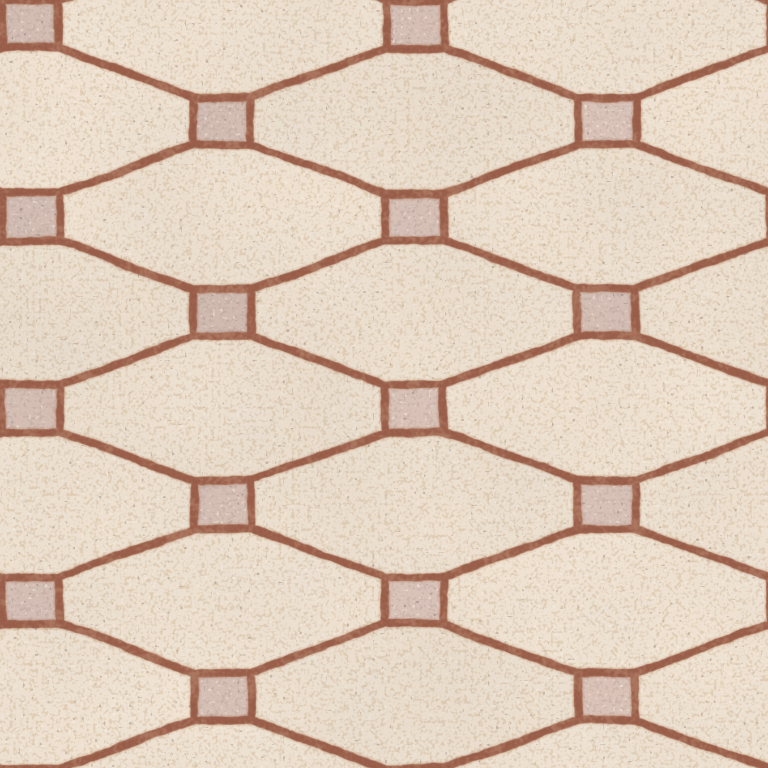
This pattern is drawn by a three.js fragment shader. Its source:

```glsl
#define REPEATS vec2(2.0, 4.0)
#define ORIGIN vec2(0.040, 0.218)
#define INSET_HALF vec2(0.0373, 0.0308)
#define JOINT_HALF 0.0052
#define EDGE_SOFT 0.0013
#define WARP 0.0042
#define GRAIN 240.0
#define CREAM vec3(0.925, 0.876, 0.815)
#define SAND vec3(0.875, 0.800, 0.710)
#define PINK vec3(0.835, 0.745, 0.705)
#define GROUT vec3(0.600, 0.370, 0.290)
#define GROUT_PALE vec3(0.665, 0.455, 0.365)

varying vec2 vUv;

float hash(vec2 p) {
  return fract(sin(dot(p, vec2(127.1, 311.7))) * 43758.55);
}

float cornerSlope(vec2 corner, vec2 offset) {
  float angle = 6.2832 * hash(corner);
  return dot(vec2(cos(angle), sin(angle)), offset);
}

// Gradient noise, roughly -0.7 to 0.7
float noise(vec2 p) {
  vec2 i = floor(p), f = fract(p);
  vec2 u = f * f * f * (f * (f * 6.0 - 15.0) + 10.0);
  vec2 e = vec2(1.0, 0.0);
  float low = mix(cornerSlope(i, f), cornerSlope(i + e.xy, f - e.xy), u.x);
  float high = mix(cornerSlope(i + e.yx, f - e.yx), cornerSlope(i + e.xx, f - e.xx), u.x);
  return mix(low, high, u.y);
}

vec2 noise2(vec2 p) {
  return vec2(noise(p), noise(p + vec2(41.3, 17.9)));
}

float boxDistance(vec2 p, vec2 halfSize) {
  vec2 d = abs(p) - halfSize;
  return length(max(d, 0.0)) + min(max(d.x, d.y), 0.0);
}

float segmentDistance(vec2 p, vec2 a, vec2 b) {
  vec2 ab = b - a;
  return length(p - a - ab * clamp(dot(p - a, ab) / dot(ab, ab), 0.0, 1.0));
}

// Joint distance in x, inset distance in y, tile index in zw
vec4 tiling(vec2 p) {
  vec2 cell = 1.0 / REPEATS;
  vec2 index = floor(p / cell + 0.5);
  vec2 local = p - index * cell;
  vec2 side = vec2(local.x < 0.0 ? -1.0 : 1.0, local.y < 0.0 ? -1.0 : 1.0);
  vec2 q = abs(local);
  vec2 opposite = 0.5 * cell;

  // Slanted joint between the facing corners of two insets
  vec2 a = INSET_HALF, b = opposite - INSET_HALF;
  float slant = segmentDistance(q, a, b);
  bool above = (b.x - a.x) * (q.y - a.y) > (b.y - a.y) * (q.x - a.x);

  float nearBox = boxDistance(q, INSET_HALF);
  float farBox = boxDistance(q - opposite, INSET_HALF);
  float inset = min(nearBox, farBox);

  vec2 id = 2.0 * index;
  if (inset > 0.0) id += above ? vec2(0.0, side.y) : vec2(side.x, 0.0);
  else if (farBox < nearBox) id += side;
  return vec4(min(slant, abs(inset)), inset, mod(id, 2.0 * REPEATS));
}

// Sandy stone with pale and dark flecks
vec3 stone(vec2 p, vec3 base, vec3 shade) {
  float grain = noise(p * GRAIN) + 0.6 * noise(p * GRAIN * 0.45 + 7.0);
  vec3 color = mix(base, shade, smoothstep(-0.1, 0.55, grain));
  float dark = smoothstep(0.36, 0.58, noise(p * GRAIN * 0.75 + 31.0));
  float pale = smoothstep(0.25, 0.55, noise(p * GRAIN * 0.8 + 63.0));
  color = mix(color, shade * vec3(0.80, 0.79, 0.80), 0.65 * dark);
  return mix(color, vec3(0.96, 0.93, 0.89), 0.5 * pale);
}

void main() {
  // Hand-laid irregularity: slow drift plus rough edges
  vec2 p = vUv - ORIGIN;
  p += WARP * noise2(vUv * 9.0) + 0.0014 * noise2(vUv * 55.0);
  vec4 tile = tiling(p);

  // Stone faces, each with its own tone
  float tone = hash(tile.zw + 3.7) - 0.5;
  vec3 hexagon = stone(vUv, CREAM, SAND);
  vec3 square = stone(vUv + 0.37, PINK, PINK * 0.94);
  vec3 color = tile.y < 0.0 ? square * (1.0 + 0.05 * tone) : hexagon * (1.0 + 0.018 * tone);
  color *= 1.0 + 0.02 * noise(vUv * 6.0 + 5.0);
  color += vec3(0.006, 0.0, -0.008) * noise(vUv * 14.0 + 23.0);

  // Stained rim, then mottled grout
  float width = JOINT_HALF + 0.0011 * noise(vUv * 22.0 + 13.0);
  float rough = tile.x + 0.0008 * noise(vUv * 150.0 + 19.0);
  color *= mix(vec3(0.94, 0.90, 0.87), vec3(1.0), smoothstep(width, width + 0.004, rough));
  float mottle = noise(vUv * 38.0 + 3.0) + 0.7 * noise(vUv * 170.0 + 9.0);
  vec3 grout = mix(GROUT, GROUT_PALE, smoothstep(-0.15, 0.6, mottle));
  grout = mix(grout, GROUT_PALE, 0.45 * smoothstep(0.5 * width, width, rough));
  grout *= 1.0 + 0.06 * noise(vUv * GRAIN + 47.0);
  float joint = 1.0 - smoothstep(width - EDGE_SOFT, width + EDGE_SOFT, rough);

  gl_FragColor = vec4(mix(color, grout, joint), 1.0);
}
```
